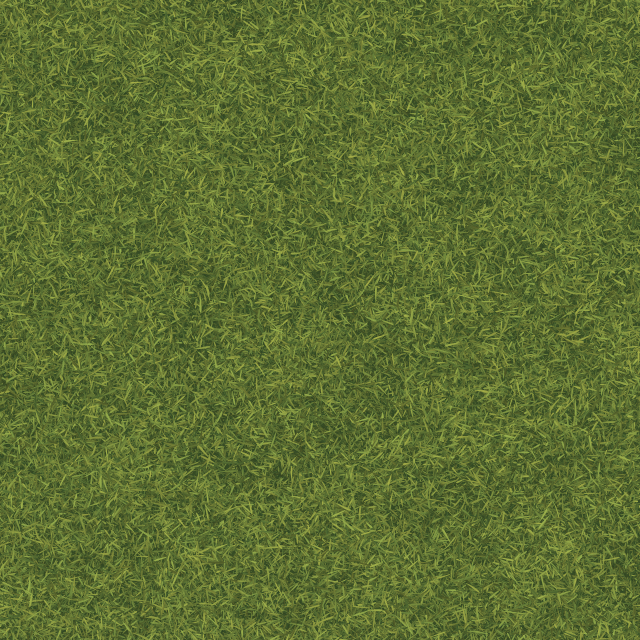
This texture is drawn by a Shadertoy shader. Its source:

```glsl
const int LAYERS = 17;
const float FINE_CELL = 0.0075;    // cell size of the lowest layer
const float COARSE_CELL = 0.0155;  // cell size of the top layer
const vec2 HALF_LENGTH = vec2(0.26, 0.98);  // range, in cells
const vec2 HALF_WIDTH = vec2(0.065, 0.125); // range, in cells
const float BEND = 0.07;
const float DEEP_TONE = 0.06;
const float TOP_TONE = 0.62;
const float TONE_SPREAD = 0.96;
const float PATCH_TONE = 0.10;
const float RIB_SHADE = 0.18;
const vec3 SHADE_GREEN = vec3(0.25, 0.32, 0.15);
const vec3 SUN_GREEN = vec3(0.58, 0.645, 0.275);
const vec3 YELLOW_TILT = vec3(0.06, 0.0, -0.02);
const float TAU = 6.2831853;

vec4 hash4(vec3 seed) {
    vec4 p = fract(seed.xyzx * vec4(0.1031, 0.1030, 0.0973, 0.1099));
    p += dot(p, p.wzxy + 33.33);
    return fract((p.xxyz + p.yzzw) * p.zywx);
}

// Broad lush and thin areas from warped, layered sines, 0 to 1
float lushness(vec2 p) {
    p += 0.04 * sin(p.yx * 19.0 + vec2(1.3, 4.1));
    float waves = 0.7 * sin(p.x * 23.0 + p.y * 9.0)
                + 0.7 * sin(p.y * 27.0 - p.x * 13.0 + 2.0)
                + sin(p.x * 61.0 + p.y * 48.0 + 4.0)
                + sin(p.y * 73.0 - p.x * 51.0 + 1.0);
    return clamp(0.5 + 0.2 * waves, 0.0, 1.0);
}

vec3 grassColor(float tone, float tilt) {
    return mix(SHADE_GREEN, SUN_GREEN, clamp(tone, -0.16, 1.15)) + YELLOW_TILT * tilt;
}

// Signed distance to a slim clipping, blunt at one end and pointed at the other
float bladeDistance(vec2 p, float halfLength, float halfWidth) {
    float along = p.x / halfLength;
    float taper = (1.0 - along * along * along * along) * (0.75 - 0.4 * along);
    return max(abs(p.y) - halfWidth * taper, abs(p.x) - halfLength);
}

// Paints one layer of scattered blades over the colour below
vec3 paintLayer(vec3 color, vec2 uv, float layer, float depth, float pixel) {
    float cellSize = mix(FINE_CELL, COARSE_CELL, depth);
    vec2 shift = hash4(vec3(layer, 7.0, 3.0)).xy * 9.0 + 20.0;
    vec2 grid = uv / cellSize + shift;
    vec2 home = floor(grid);

    for (int y = -1; y <= 1; y++)
    for (int x = -1; x <= 1; x++) {
        vec2 cell = home + vec2(x, y);
        vec4 place = hash4(vec3(cell, layer + 1.0));
        vec4 look = hash4(vec3(cell.yx + 61.0, layer + 29.0));
        float lush = lushness((cell + 0.5 - shift) * cellSize);
        if (place.w > mix(1.0, 0.5 + 0.5 * lush, depth)) continue;

        // Blade frame
        float angle = place.z * TAU;
        vec2 dir = vec2(cos(angle), sin(angle));
        vec2 p = grid - cell - place.xy;
        p = vec2(dot(p, dir), dot(p, vec2(-dir.y, dir.x)));
        p.y += (look.w - 0.5) * BEND * 2.0 * p.x * p.x;

        // Shape and coverage, with short scraps more common than long blades
        float halfLength = mix(HALF_LENGTH.x, HALF_LENGTH.y, pow(look.x, 1.4));
        float halfWidth = mix(HALF_WIDTH.x, HALF_WIDTH.y, look.y);
        float dist = bladeDistance(p, halfLength, halfWidth) * cellSize;
        float cover = clamp(0.5 - dist / pixel, 0.0, 1.0);

        // Tone rises towards the top, with one side of the rib in shade
        float chance = fract(look.z * 7.0 + place.w * 3.0);
        float tone = mix(DEEP_TONE, TOP_TONE, depth)
                   + (look.z - 0.5) * TONE_SPREAD
                   + (lush - 0.5) * PATCH_TONE;
        float ribEdge = pixel / cellSize;
        tone += RIB_SHADE * (smoothstep(-ribEdge, ribEdge, p.y) - 0.5);
        color = mix(color, grassColor(tone, chance - 0.5), cover);
    }
    return color;
}

void mainImage(out vec4 fragColor, in vec2 fragCoord) {
    float pixel = 1.0 / iResolution.y;
    vec2 uv = fragCoord * pixel;

    // Dark ground, then blades from the bottom up
    vec3 color = grassColor(-0.08, -0.2);
    for (int i = 0; i < LAYERS; i++) {
        float depth = float(i) / float(LAYERS - 1);
        color = paintLayer(color, uv, float(i), depth, pixel);
    }
    fragColor = vec4(color, 1.0);
}
```
